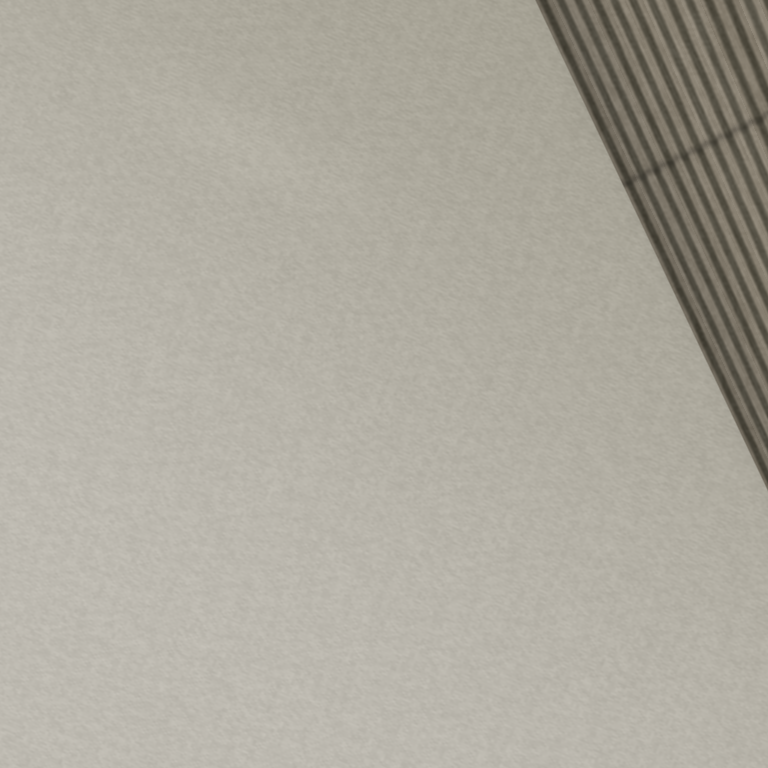
Give the GLSL for this texture, as a Shadertoy shader.

```glsl
float hash(vec2 p) {
    return fract(sin(dot(p, vec2(127.1, 311.7))) * 43758.5453);
}

float valueNoise(vec2 p) {
    vec2 cell = floor(p);
    vec2 f = fract(p);
    f = f * f * (3.0 - 2.0 * f);
    return mix(mix(hash(cell), hash(cell + vec2(1, 0)), f.x),
               mix(hash(cell + vec2(0, 1)), hash(cell + vec2(1, 1)), f.x), f.y);
}

vec2 rotate(vec2 p, float angle) {
    float c = cos(angle), s = sin(angle);
    return vec2(c * p.x - s * p.y, s * p.x + c * p.y);
}

// Smooth wall with a soft shade toward the upper right
vec3 plaster(vec2 uv) {
    float shade = smoothstep(0.2, 1.3, 0.75 * uv.y + 0.5 * uv.x);
    vec3 color = mix(vec3(0.732, 0.718, 0.682), vec3(0.637, 0.622, 0.567), shade);
    color += 0.01 * (1.0 - uv.x);

    // Faint pale scuff
    vec2 scuff = rotate(uv - vec2(0.32, 0.81), 0.49) * vec2(6, 25);
    color += 0.022 * exp(-dot(scuff, scuff));

    // Short slanted fibres under fine specks
    vec2 grain = rotate(uv, 0.4);
    float fibres = valueNoise(grain * vec2(130, 230)) - 0.5;
    float specks = valueNoise(grain * vec2(260, 390) + 17.0) - 0.5;
    float mottling = valueNoise(uv * 45.0) - 0.5;
    return color + 0.03 * fibres + 0.035 * specks + 0.008 * mottling;
}

// Ribbed cladding, measured across from its slanted edge
vec3 cladding(vec2 uv, float across) {
    float rib = across / (0.0225 - 0.005 * (1.0 - uv.y) + 0.006 * across);
    float wave = 0.5 + 0.5 * cos(6.28318 * (rib - 0.95));
    float groove = smoothstep(0.2, 1.0, 1.0 - wave);
    vec3 color = mix(vec3(0.52, 0.49, 0.435), vec3(0.315, 0.3, 0.255), groove);
    color += 0.05 * (hash(vec2(floor(rib), 3.0)) - 0.5);
    color *= mix(0.9, 1.04, smoothstep(0.0, 0.13, across));

    // Cross seam, rippling over the ribs
    float seam = uv.y - 0.763 - 0.483 * (uv.x - 0.82) - 0.004 * (wave - 0.5);
    color *= 1.0 - 0.2 * exp(-pow(seam / 0.006, 2.0));

    float streaks = valueNoise(rotate(uv, 1.128) * vec2(55, 300)) - 0.5;
    float specks = valueNoise(uv * 260.0) - 0.5;
    return color + 0.045 * streaks + 0.035 * specks;
}

void mainImage(out vec4 fragColor, in vec2 fragCoord) {
    vec2 uv = fragCoord / iResolution.xy;
    float across = uv.x - 0.697 - 0.474 * (1.0 - uv.y);
    float edgeBlur = max(0.0015, 1.0 / iResolution.x);

    vec3 color = plaster(uv);
    color *= 1.0 - 0.03 * exp(-abs(across) / 0.012);
    color = mix(color, cladding(uv, max(across, 0.0)),
                smoothstep(-edgeBlur, edgeBlur, across));
    fragColor = vec4(clamp(color, 0.0, 1.0), 1.0);
}
```
